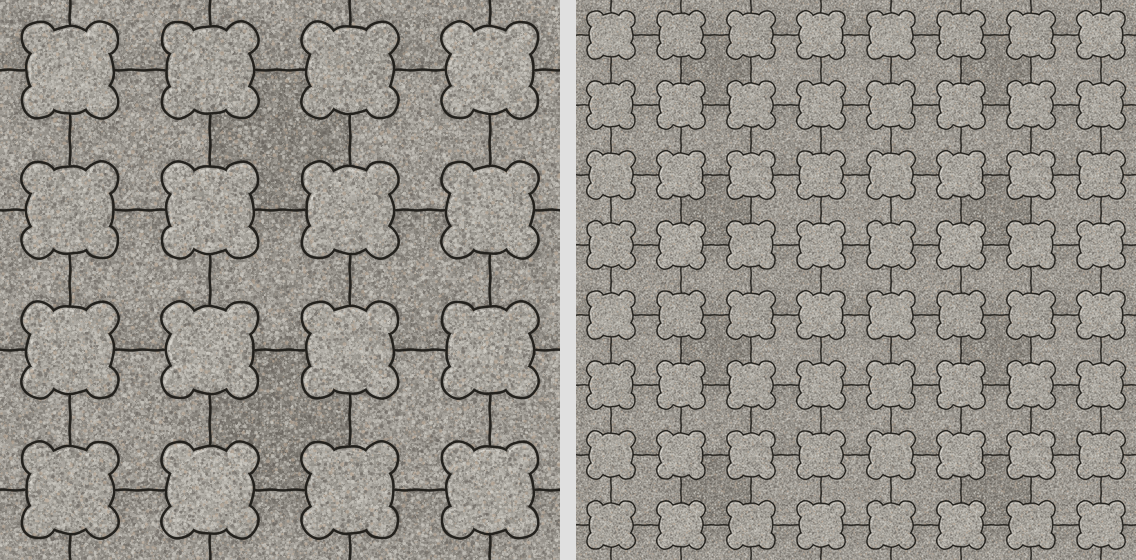
Left: one tile. Right: repeated 2 by 2.
Write a Shadertoy shader that draws this texture.

```glsl
// Concrete paving: a 4 by 4 grid of four-lobed stones set between cross-shaped slabs.

const float REPEATS = 4.0;
const float TAU = 6.2831853;
const vec3 STONE = vec3(0.650, 0.637, 0.608);
const vec3 SLAB = vec3(0.605, 0.590, 0.562);
const vec3 JOINT = vec3(0.115, 0.108, 0.092);
const vec3 PALE_GRAIN = vec3(0.84, 0.83, 0.80);
const vec3 WARM_GRAIN = vec3(0.75, 0.67, 0.59);
const vec3 DARK_GRAIN = vec3(0.39, 0.37, 0.35);

vec3 hash3(vec2 p, float seed) {
    vec3 q = fract(vec3(p.xyx + seed) * vec3(0.1031, 0.1030, 0.0973));
    q += dot(q, q.yxz + 33.33);
    return fract((q.xxy + q.yzz) * q.zyx);
}

// Wrapping cellular noise: x = distance to nearest point, yz = its random values
vec3 cellular(vec2 uv, float count, float seed) {
    vec2 p = uv * count;
    vec2 base = floor(p);
    vec3 nearest = vec3(9.0, 0.0, 0.0);
    for (int y = -1; y <= 1; y++)
    for (int x = -1; x <= 1; x++) {
        vec2 id = base + vec2(x, y);
        vec3 h = hash3(mod(id, count), seed);
        float d = length(id + 0.15 + 0.7 * h.xy - p);
        if (d < nearest.x) nearest = vec3(d, h.z, fract(h.x * 17.3 + h.y * 9.1));
    }
    return nearest;
}

// Layered sines with whole frequencies, so that they wrap
float mottle(vec2 uv) {
    vec2 a = uv * TAU;
    float s = sin(3.0 * a.x + 2.0 * a.y + 2.0 * sin(5.0 * a.y));
    s += sin(7.0 * a.y - 4.0 * a.x + 1.7 * sin(6.0 * a.x + 1.0));
    s += 0.7 * sin(13.0 * a.x + 11.0 * a.y + 2.0 * sin(9.0 * a.x - 8.0 * a.y));
    return s / 2.7;
}

// Bulging body made of four overlapping discs, plus a round lobe at each corner
float stoneDistance(vec2 p) {
    p = abs(p);
    float body = min(length(p - vec2(0.068, 0.0)), length(p - vec2(0.0, 0.068))) - 0.245;
    float lobe = length(p - vec2(0.221)) - 0.124;
    return min(body, lobe);
}

// Scatters grains of random size and colour over the surface
vec3 addGrains(vec3 color, vec2 uv, float count, float seed, float amount) {
    vec3 cell = cellular(uv, count, seed);
    float radius = 0.16 + 0.30 * fract(cell.z * 7.7);
    float blur = 0.08 + 0.5 * count / iResolution.y;
    float cover = 1.0 - smoothstep(radius - blur, radius + blur, cell.x);
    vec3 tint = cell.y < 0.45 ? PALE_GRAIN : cell.y < 0.65 ? WARM_GRAIN : DARK_GRAIN;
    return mix(color, tint, cover * amount * step(0.45, cell.z));
}

// Brightness offset of one slab, with darker ends on its upright arms
float slabTone(vec2 uv) {
    vec2 grid = uv * REPEATS - 0.5;
    vec2 id = mod(floor(grid), REPEATS);
    float evenRow = 1.0 - mod(id.y, 2.0);
    float darkSlab = evenRow * (1.0 - step(0.5, abs(id.x - 1.0)));
    float armEnd = smoothstep(0.2, 0.5, abs(fract(grid.y) - 0.5));
    float variation = 0.035 * (hash3(vec2(id.x, evenRow), 5.0).x - 0.5);
    return variation + 0.012 * evenRow - 0.085 * darkSlab - 0.045 * armEnd * (1.0 - evenRow);
}

void mainImage(out vec4 fragColor, in vec2 fragCoord) {
    vec2 uv = fragCoord / iResolution.xy;
    float pixel = REPEATS / iResolution.y;

    // Slightly uneven outlines
    vec2 wobble = 0.003 * sin(TAU * (uv.yx * vec2(19.0, 23.0) + uv * vec2(7.0, 5.0)));
    vec2 p = fract(uv * REPEATS) - 0.5 + wobble;
    float stone = stoneDistance(p);
    float inside = 1.0 - smoothstep(-pixel, pixel, stone);
    float straight = min(abs(p.x), abs(p.y));
    float joint = min(abs(stone), max(straight, -stone));

    // Surface tone
    vec2 stoneId = floor(uv * REPEATS);
    float stoneTone = 0.025 * (hash3(stoneId, 11.0).x - 0.5);
    vec3 color = mix(SLAB + slabTone(uv), STONE + stoneTone, inside);
    color += 0.018 * mottle(uv);

    // Aggregate, from fine grit to larger chips
    color += 0.17 * (cellular(uv, 250.0, 3.0).y - 0.5);
    color = addGrains(color, uv, 210.0, 17.0, 0.50);
    color = addGrains(color, uv, 120.0, 29.0, 0.55);

    // Worn rims, lit from the upper left
    vec2 toLight = vec2(-0.7, 0.7);
    float slope = (stoneDistance(p + 0.01 * toLight) - stone) / 0.01;
    float rim = exp(-pow((stone + 0.026) / 0.010, 2.0));
    color += rim * (0.05 + 0.07 * slope);
    color *= 1.0 - 0.16 * exp(-joint / 0.018);

    // Dark joints
    float gap = 1.0 - smoothstep(0.0085 - pixel * 0.6, 0.0095 + pixel * 0.6, joint);
    color = mix(color, JOINT, 0.95 * gap);

    fragColor = vec4(clamp(color, 0.0, 1.0), 1.0);
}
```
